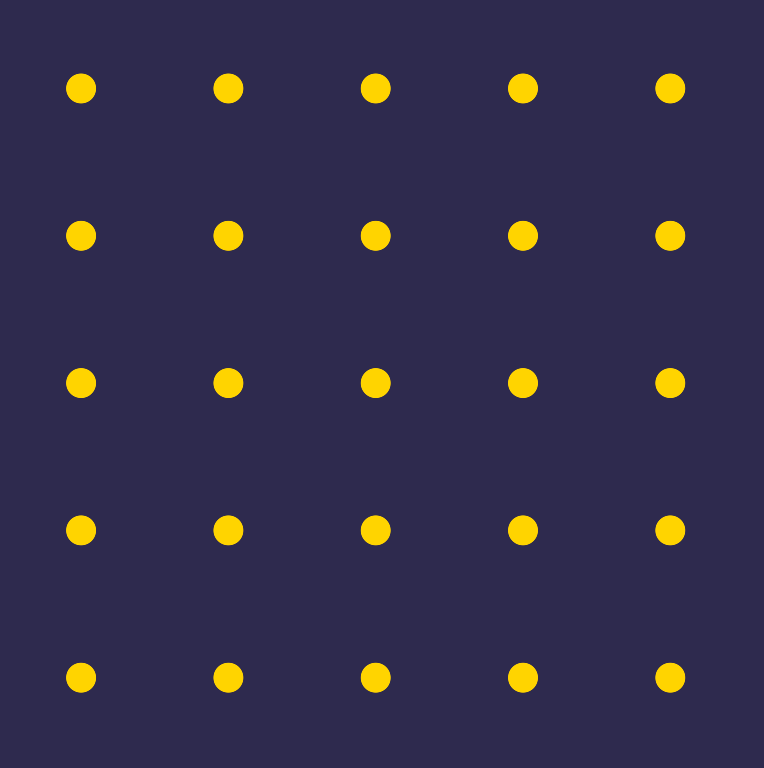
A WebGL 2 fragment shader for this pattern:

```glsl
#version 300 es
precision highp float;
// Draws a sparse square grid of small yellow dots on deep indigo.

uniform vec2 u_resolution;
out vec4 fragColor;

// Lengths are fractions of the canvas height.
const float PITCH = 0.1918;
const float DOT_RADIUS = 0.0195;
const vec2 FIRST_DOT = vec2(0.1056, 0.1176);

const vec3 INDIGO = vec3(0.182, 0.163, 0.306);
const vec3 YELLOW = vec3(1.0, 0.832, 0.0);

// Offset from the centre of the nearest grid cell.
vec2 nearestOffset(vec2 p, vec2 origin, float pitch) {
    vec2 cell = (p - origin) / pitch;
    return (fract(cell + 0.5) - 0.5) * pitch;
}

float circleDistance(vec2 p, float radius) {
    return length(p) - radius;
}

// Coverage of a shape, with an edge one pixel wide.
float coverage(float dist, float pixel) {
    return 1.0 - smoothstep(-0.5 * pixel, 0.5 * pixel, dist);
}

void main() {
    float pixel = 1.0 / u_resolution.y;
    vec2 p = gl_FragCoord.xy * pixel;

    // Repeated dot over the flat ground
    vec2 offset = nearestOffset(p, FIRST_DOT, PITCH);
    float dotMask = coverage(circleDistance(offset, DOT_RADIUS), pixel);

    fragColor = vec4(mix(INDIGO, YELLOW, dotMask), 1.0);
}
```
